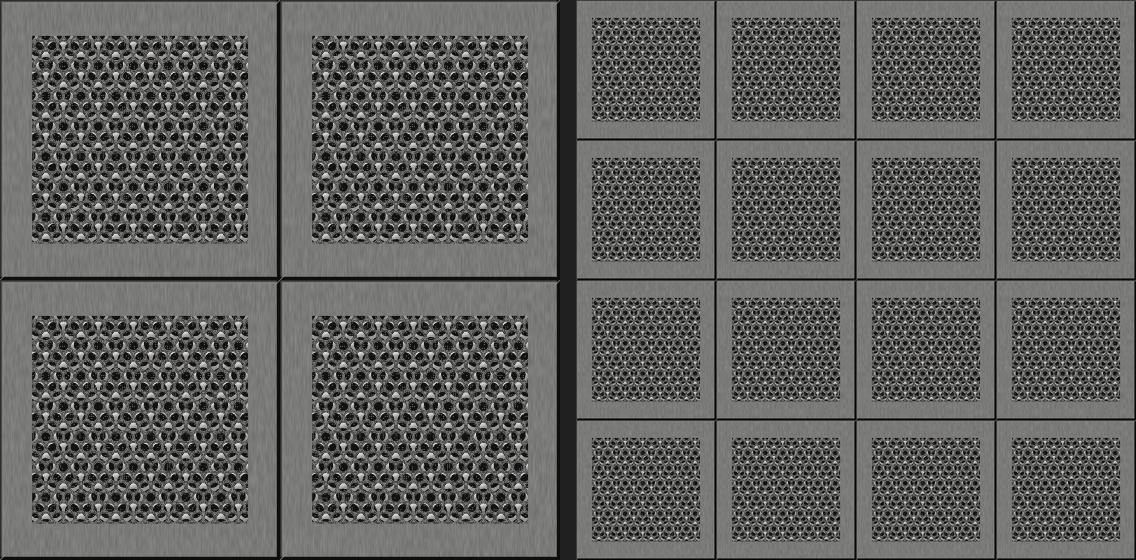
Left: one tile. Right: repeated 2 by 2.
Give the GLSL for this texture, as a WebGL 2 fragment shader.

```glsl
#version 300 es
precision highp float;
// Brushed steel panels, each with a square window of layered perforated mesh.

#define PANELS 2.0          // panels across and down
#define PITCH 0.04167       // hole spacing of the front mesh, in panels
#define BACK_SCALE 1.5      // spacing of the back mesh against the front
#define HOLE 0.375          // front hole radius, in pitches
#define BACK_HOLE 0.40      // back hole radius, in back pitches
#define GROOVE 0.0115       // width of the dark joint
#define BEVEL 0.008         // width of the shaded edge
#define GRAIN 0.13          // strength of the brushing
#define WINDOW_MIN vec2(0.115, 0.130)
#define WINDOW_MAX vec2(0.886, 0.872)

uniform vec2 u_resolution;
out vec4 fragColor;

const vec3 STEEL = vec3(0.48, 0.48, 0.472);
const vec3 BLACK = vec3(0.075, 0.07, 0.07);
const vec3 SHADE = vec3(0.29, 0.29, 0.285);
const vec3 SILVER = vec3(0.59, 0.59, 0.585);
const vec3 GLINT = vec3(0.87, 0.86, 0.86);

float hash(vec2 cell) {
    uvec2 q = uvec2(ivec2(cell)) * uvec2(1597334677u, 3812015801u);
    uint n = (q.x ^ q.y) * 1597334677u;
    n = (n ^ (n >> 15)) * 2246822519u;
    return float((n ^ (n >> 13)) >> 8) / 16777216.0;
}

float slope(vec2 cell, vec2 offset, vec2 period) {
    float angle = 6.2831853 * hash(mod(cell, period));
    return dot(vec2(cos(angle), sin(angle)), offset);
}

// Gradient noise that wraps after a whole number of cells
float noise(vec2 p, vec2 period) {
    vec2 i = floor(p), f = fract(p), e = vec2(1.0, 0.0);
    vec2 w = f * f * f * (f * (f * 6.0 - 15.0) + 10.0);
    float low = mix(slope(i, f, period), slope(i + e, f - e, period), w.x);
    float high = mix(slope(i + e.yx, f - e.yx, period),
                     slope(i + 1.0, f - 1.0, period), w.x);
    return mix(low, high, w.y);
}

// Offset from the nearest point of a triangular lattice with unit spacing
vec2 lattice(vec2 p) {
    vec2 s = vec2(1.0, 1.7320508);
    vec2 a = mod(p + 0.5 * s, s) - 0.5 * s;
    vec2 b = mod(p, s) - 0.5 * s;
    return dot(a, a) < dot(b, b) ? a : b;
}

// Smooth coverage: 0 where d is negative, 1 where positive
float cover(float d, float blur) {
    return smoothstep(-blur, blur, d);
}

vec3 mesh(vec2 t, float px, float rough) {
    vec2 p = (t - vec2(0.414, 0.440)) / PITCH;
    float blur = 0.6 * px / PITCH;
    vec2 h = lattice(p);
    float r = length(h) + 0.035 * rough;

    // Deep layer with sparse specks
    vec2 speckCell = floor(p * 6.0);
    float speck = cover(0.3 - length(fract(p * 6.0) - 0.5), blur * 6.0);
    speck *= step(0.72, hash(speckCell + 400.0));
    vec3 inside = mix(BLACK, STEEL, 0.7 * speck);

    // Back plate, lit along its upper rims
    vec2 b = lattice((p - vec2(0.0, 0.14)) / BACK_SCALE);
    float plate = length(b) + 0.02 * rough - BACK_HOLE;
    vec3 lit = mix(SILVER, GLINT, smoothstep(-0.12, 0.36, h.y - 0.3 * h.x));
    lit = mix(SHADE, lit, smoothstep(-0.01, 0.04, plate));
    inside = mix(inside, lit, cover(plate, blur / BACK_SCALE));

    // Front plate: rim, dark outline and bright lower lip
    vec3 front = STEEL * (1.0 + 0.3 * rough);
    float lip = cover(0.022 - abs(r - 0.425), blur);
    front = mix(front, SILVER, lip * smoothstep(0.1, -0.3, h.y));
    float outline = cover(0.018 - abs(r - 0.468), blur);
    front = mix(front, BLACK, 0.75 * outline);
    vec3 color = mix(inside, front, cover(r - HOLE, blur));
    float edge = cover(0.025 - abs(r - HOLE), blur);
    return mix(color, BLACK, 0.65 * edge);
}

void main() {
    vec2 uv = gl_FragCoord.xy / u_resolution;
    vec2 t = fract(uv * PANELS);
    float px = PANELS / min(u_resolution.x, u_resolution.y);

    // Vertical brushing
    float fine = noise(uv * vec2(310.0, 52.0), vec2(310.0, 52.0));
    float broad = noise(uv * vec2(120.0, 18.0), vec2(120.0, 18.0));
    vec3 color = STEEL * (1.0 + GRAIN * (fine + 0.5 * broad));

    // Mesh window
    float rough = noise(uv * 230.0, vec2(230.0));
    vec2 inset = min(t - WINDOW_MIN, WINDOW_MAX - t);
    float window = cover(min(inset.x, inset.y), 0.6 * px);
    color = mix(color, mesh(t, px, rough), window);

    // Shaded bevel on the left and top, with a thin highlight
    float nearEdge = min(t.x, 1.0 - t.y);
    float farEdge = min(1.0 - t.x, t.y);
    color = mix(color, SILVER, 0.7 * cover(0.002 - abs(nearEdge - BEVEL - 0.002), px));
    color = mix(color, SHADE, cover(BEVEL - nearEdge, 0.7 * px));

    // Dark joint on the right and bottom, with mitred corner glints
    color = mix(color, BLACK, smoothstep(0.0, px, BEVEL - nearEdge) * (1.0 - smoothstep(0.0, px, nearEdge)));
    color = mix(color, BLACK * 0.8, cover(GROOVE - farEdge, 0.7 * px));
    float mitre = cover(0.0025 - abs(nearEdge - farEdge), px);
    mitre *= cover(0.016 - max(nearEdge, farEdge), px);
    color = mix(color, SILVER, 0.7 * mitre);

    fragColor = vec4(color, 1.0);
}
```
